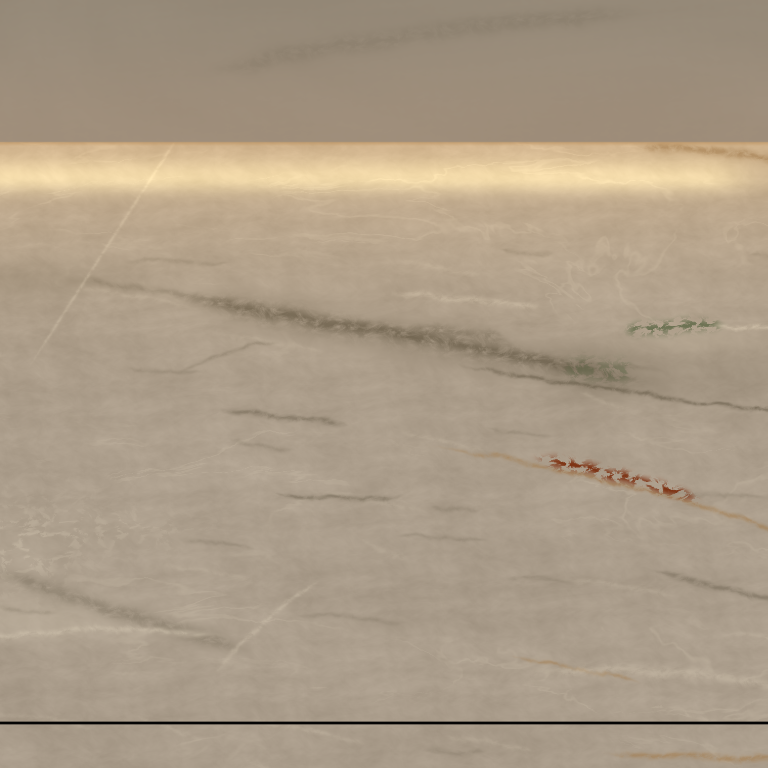
Write a Shadertoy shader that draws this texture.

```glsl
// A polished stone wall with a warm light strip under a shaded upper panel.
// Layered sines make the clouding, tapered curves the mineral veins, and
// cellular noise the pale crackle; two straight joints divide the slabs.

const float LEDGE_Y = .815;
const float JOINT_Y = .0586;
const float JOINT_HALF = .0017;
const float GLOW_Y = .768;
const float WARP = .004;
const vec3 STONE = vec3(.668, .615, .547);
const vec3 PANEL_LOW = vec3(.623, .556, .48);
const vec3 PANEL_HIGH = vec3(.583, .535, .468);
const vec3 HALO = vec3(.15, .085, .002);
const vec3 CORE = vec3(.18, .18, .115);
const vec3 SHADE = vec3(.4, .36, .29);
const vec3 PALE = vec3(.79, .74, .66);
const vec3 GOLD = vec3(.63, .48, .3);
const vec3 RUST = vec3(.49, .2, .08);
const vec3 GREEN = vec3(.34, .39, .27);

float speckle; // Fine grain shared by the stone and the broken veins

vec2 hash2(vec2 p) {
  return fract(sin(p.x * vec2(127.1, 269.5) + p.y * vec2(311.7, 183.3)) * 43758.5);
}

// Rotated, folded sines: roughly -1 to 1.
float clouds(vec2 p) {
  float sum = 0., amp = .55;
  for (int i = 0; i < 6; i++) {
    p = mat2(.8, .6, -.6, .8) * p * 1.75 + .9 * sin(p.yx) + 1.7;
    sum += amp * sin(p.x) * cos(p.y);
    amp *= .62;
  }
  return sum;
}

// Gap between the two nearest cell points: zero on cell borders.
float cellBorder(vec2 p) {
  float near = 9., next = 9.;
  for (int i = 0; i < 9; i++) {
    vec2 cell = floor(p) + vec2(i % 3 - 1, i / 3 - 1);
    float d = length(cell + hash2(cell) - p);
    next = min(next, max(near, d));
    near = min(near, d);
  }
  return next - near;
}

float blob(vec2 p, vec2 center, vec2 radius) {
  vec2 q = (p - center) / radius;
  return exp(-dot(q, q));
}

// Tapered stroke from ends.xy rightward to ends.zw, arched by bend.
void vein(inout vec3 c, vec2 p, vec4 ends, float bend, float width, vec3 tint, float amount) {
  vec2 span = ends.zw - ends.xy;
  float t = (p.x - ends.x) / span.x;
  float slope = (span.y + 4. * bend * (1. - 2. * t)) / span.x;
  float d = (p.y - ends.y - span.y * t - 4. * bend * t * (1. - t)) / sqrt(1. + slope * slope);
  float taper = smoothstep(0., .18, t) * (1. - smoothstep(.82, 1., t));
  float broken = clamp(.8 + .6 * speckle, 0., 1.);
  float w = max(width * (.5 + .5 * taper), .6 / iResolution.y);
  c = mix(c, tint, amount * taper * broken * exp(-d * d / (w * w)));
}

vec3 upperPanel(vec2 uv, vec2 p) {
  vec3 c = mix(PANEL_LOW, PANEL_HIGH, smoothstep(LEDGE_Y, 1., uv.y));
  c += .014 * clouds(uv * vec2(3, 8)) + .002 * speckle;
  vein(c, p, vec4(.24, .9, .86, .985), .014, .012, SHADE, .2);
  return c;
}

vec3 slab(vec2 uv, vec2 p) {
  float broad = clouds(uv * vec2(4, 9) + vec2(0, uv.x * 2.));
  float fine = clouds(uv * vec2(24, 52) + 4.);
  vec3 c = STONE + .02 * broad + .022 * fine + .012 * speckle;

  // Hairlines along the zero contours of the clouding
  float ridge = 1. - abs(clouds(p * vec2(5, 16) + 9.));
  c = mix(c, PALE, .25 * smoothstep(.92, 1., ridge) * smoothstep(-.1, .4, broad));

  // Broad shadows and pale patches
  c = mix(c, SHADE, .26 * blob(p, vec2(.79, .52), vec2(.07, .035)));
  c = mix(c, SHADE, .17 * blob(p, vec2(.95, .515), vec2(.16, .04)));
  c = mix(c, SHADE, .15 * blob(p, vec2(.06, .635), vec2(.12, .025)));
  c = mix(c, PALE, .28 * blob(p, vec2(.9, .555), vec2(.09, .016)));
  c = mix(c, PALE, .35 * blob(p, vec2(.04, .195), vec2(.13, .028)));

  // Scattered short streaks
  for (int i = 0; i < 36; i++) {
    vec2 r = hash2(vec2(i, 7)), s = hash2(vec2(i, 19));
    vec2 a = vec2(r.x * 1.1 - .1, r.y * .7);
    vec2 b = a + vec2(.06 + .12 * s.x, -.035 * s.y);
    vein(c, p, vec4(a, b), .008 * (s.x - .5), .003, s.y > .45 ? PALE : SHADE, .22);
  }

  // Main dark vein and its branches
  vein(c, p, vec4(.2, .617, .9, .488), .003, .021, SHADE, .32);
  vein(c, p, vec4(.22, .615, .86, .5), .003, .008, SHADE, .7);
  vein(c, p, vec4(.51, .562, .67, .55), .012, .009, SHADE, .4);
  vein(c, p, vec4(.58, .528, 1.12, .455), -.007, .003, SHADE, .6);
  vein(c, p, vec4(.08, .638, .32, .603), .002, .005, SHADE, .3);
  vein(c, p, vec4(.23, .512, .37, .556), .008, .003, SHADE, .28);
  vein(c, p, vec4(.5, .621, .72, .6), 0., .004, PALE, .5);

  // Green and rust minerals
  float grain = smoothstep(-.25, .2, speckle);
  vein(c, p, vec4(.805, .566, .95, .577), .004, .008, GREEN, .8 * grain);
  vein(c, p, vec4(.73, .522, .83, .516), 0., .014, GREEN, .45 * grain);
  vein(c, p, vec4(.92, .577, 1.08, .57), 0., .003, PALE, .8);
  vein(c, p, vec4(.55, .42, 1.12, .27), .018, .003, GOLD, .55);
  vein(c, p, vec4(.69, .405, .92, .345), .006, .007, RUST, grain);

  // Thin streaks across the middle and right
  vein(c, p, vec4(.28, .468, .46, .448), -.002, .004, SHADE, .5);
  vein(c, p, vec4(.35, .356, .53, .354), -.004, .003, SHADE, .5);
  vein(c, p, vec4(.84, .258, 1.07, .205), 0., .004, SHADE, .45);
  vein(c, p, vec4(.66, .147, .84, .112), 0., .0025, GOLD, .5);
  vein(c, p, vec4(.68, .122, 1.08, .09), .018, .006, PALE, .45);
  vein(c, p, vec4(.78, .018, 1.06, .009), 0., .004, GOLD, .6);

  // Lower left crackle, veins and the long scratch
  float crackle = 1. - smoothstep(.03, .3, cellBorder(p * vec2(28, 42) + broad));
  float area = blob(p, vec2(.03, .285), vec2(.07, .06)) + .65 * blob(p, vec2(.16, .31), vec2(.09, .025));
  c = mix(c, PALE, .55 * min(area, 1.) * (.3 + .7 * crackle * grain));
  vein(c, p, vec4(-.02, .262, .34, .15), -.004, .011, SHADE, .38);
  vein(c, p, vec4(-.08, .158, .31, .168), .017, .004, PALE, .7);
  vein(c, p, vec4(.275, .12, .42, .248), .008, .003, PALE, .5);
  vein(c, uv, vec4(.03, .51, .25, .85), 0., .0022, PALE, .45);

  // Warm light falling from the ledge
  float rise = uv.y - GLOW_Y;
  float spread = rise > 0. ? .025 : .019;
  float core = exp(-rise * rise / (spread * spread));
  core *= (1. - .65 * smoothstep(.92, 1., uv.x)) * (.96 + .12 * broad);
  c += HALO * exp((uv.y - LEDGE_Y) / .12) + CORE * core;
  vein(c, p, vec4(.82, .808, 1.04, .785), .006, .006, GOLD, .6);
  return mix(c, GOLD * 1.15, .5 * smoothstep(LEDGE_Y - .006, LEDGE_Y, uv.y));
}

void mainImage(out vec4 fragColor, in vec2 fragCoord) {
  vec2 uv = fragCoord / iResolution.xy;
  float px = 1. / iResolution.y;
  speckle = clouds(uv * vec2(110, 170));
  vec2 p = uv + WARP * vec2(clouds(uv * 30.), clouds(uv * 30. + 8.));
  vec3 c = mix(slab(uv, p), upperPanel(uv, p), smoothstep(-px, px, uv.y - LEDGE_Y));
  c *= smoothstep(-px, px, abs(uv.y - JOINT_Y) - JOINT_HALF);
  fragColor = vec4(clamp(c, 0., 1.), 1.);
}
```
